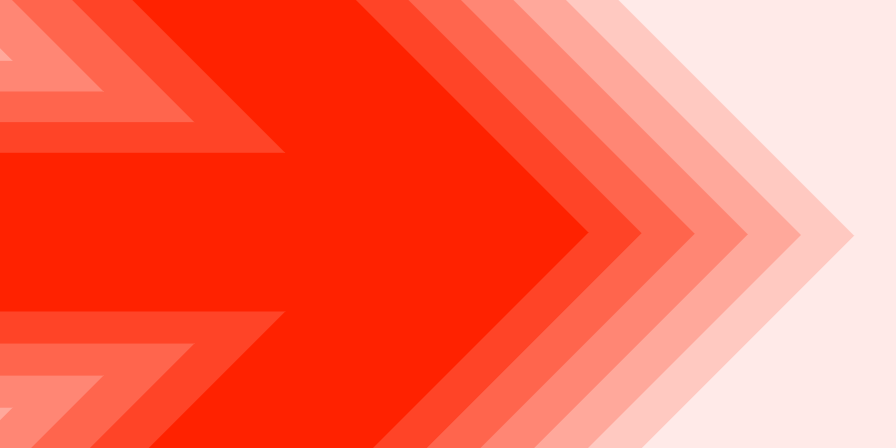
Give the GLSL for this background, as a WebGL 1 fragment shader.

```glsl
precision highp float;
// Flat arrow background: nested chevrons fade from red to pale pink on the right,
// and two stacks of slanted wedges cut into the left corners. Every edge crossed
// raises a tint level, which picks the colour on one linear ramp.

uniform vec2 u_resolution;

const vec3 RED = vec3(1.0, 0.135, 0.0);
const vec3 PALE = vec3(1.0, 0.918, 0.91);
const float TINT_STEPS = 6.0;
const float DIAGONAL = 0.70711;

// Smooth coverage of a signed distance, positive inside
float coverage(float dist, float pixel) {
  return clamp(dist / pixel + 0.5, 0.0, 1.0);
}

// Area to the right of a 45 degree chevron pointing right
float beyondChevron(vec2 p, vec2 tip) {
  return (p.x - tip.x + abs(p.y - tip.y)) * DIAGONAL;
}

// Wedge with a flat edge and a 45 degree edge; side is 1 above, -1 below
float wedge(vec2 p, vec2 tip, float side) {
  float rise = (p.y - tip.y) * side;
  return min(rise, (tip.x - p.x - rise) * DIAGONAL);
}

void main() {
  // Canvas height is one unit
  vec2 p = gl_FragCoord.xy / u_resolution.y;
  float pixel = 1.0 / u_resolution.y;
  float level = 0.0;

  // Chevrons on the right
  for (int i = 0; i < 6; i++) {
    vec2 tip = vec2(1.3135, 0.481) + float(i) * vec2(0.1186, -0.0014);
    level += coverage(beyondChevron(p, tip), pixel);
  }

  // Wedges in the upper and lower left corners
  for (int i = 0; i < 4; i++) {
    float n = float(i);
    vec2 upperTip = vec2(0.6365, 0.659) + n * vec2(-0.2028, 0.0684);
    vec2 lowerTip = vec2(0.6365, 0.3047) + n * vec2(-0.2028, -0.0716);
    level += coverage(wedge(p, upperTip, 1.0), pixel);
    level += coverage(wedge(p, lowerTip, -1.0), pixel);
  }

  gl_FragColor = vec4(mix(RED, PALE, level / TINT_STEPS), 1.0);
}
```
